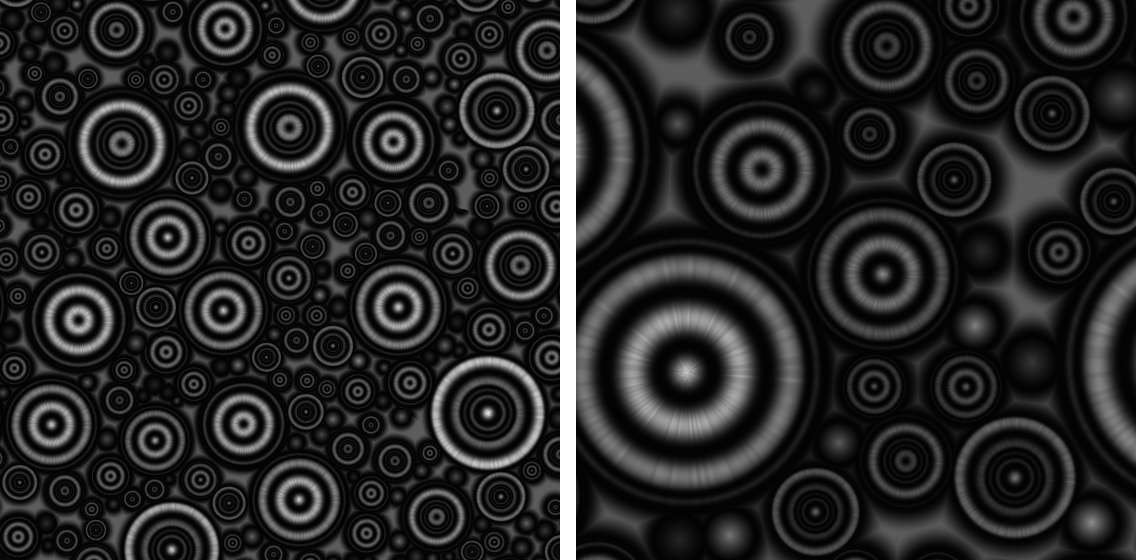
Left, the full canvas; right, a detail of the centre.
Give the GLSL for this pattern, as a Shadertoy shader.

```glsl
const int MAX_DISCS = 48;
const float TAU = 6.28319;
vec4 discs[MAX_DISCS]; // centre, radius and seed of the discs near this pixel
int discCount = 0;

vec3 hash3(vec2 cell) {
    vec3 q = fract((cell.xyx + 71.0) * vec3(0.1031, 0.1030, 0.0973));
    q += dot(q, q.yxz + 33.33);
    return fract((q.xxy + q.yzz) * q.zyx);
}

// Index of the disc with the closest rim, and the gap to it
int nearestDisc(vec2 p, int count, out float gap) {
    int best = 0;
    gap = 9.0;
    for (int i = 0; i < count; i++) {
        float d = distance(p, discs[i].xy) - discs[i].z;
        if (d < gap) { gap = d; best = i; }
    }
    return best;
}

// Keep only discs that can still affect this pixel
void cullDiscs(vec2 p, float reach) {
    int kept = 0;
    for (int i = 0; i < discCount; i++) {
        vec4 disc = discs[i];
        if (disc.z > 0.0 && distance(p, disc.xy) - disc.z < reach) discs[kept++] = disc;
    }
    discCount = kept;
}

// Shrink discs that touch, drop the weaker of two that collide
void resolveOverlaps(int first, float cap) {
    float trimmed[MAX_DISCS];
    for (int i = first; i < discCount; i++) {
        vec4 a = discs[i];
        float rankA = a.z + 0.25 * cap * a.w;
        float radius = a.z;
        for (int j = first; j < discCount; j++) {
            vec4 b = discs[j];
            float sum = a.z + b.z, d = distance(a.xy, b.xy);
            if (i == j || d >= sum) continue;
            if (d > 0.8 * sum) radius = min(radius, a.z * d / sum);
            else if (b.z + 0.25 * cap * b.w > rankA) radius = 0.0;
        }
        trimmed[i] = radius;
    }
    for (int i = first; i < discCount; i++) discs[i].z = trimmed[i];
}

// One jittered grid of discs, fitted into the gaps left by larger ones
void addLevel(vec2 p, float cells, float cap) {
    int first = discCount;
    vec2 home = floor(p * cells);
    for (int k = 0; k < 49; k++) {
        vec2 cell = home + vec2(k % 7 - 3, k / 7 - 3);
        vec3 h = hash3(cell + 13.0 * cells);
        vec2 centre = (cell + 0.1 + 0.8 * h.xy) / cells;
        if (distance(centre, p) > 3.6 * cap) continue;
        float size = cap * mix(0.6, 1.0, fract(h.z * 7.13));
        float gap = 9.0;
        if (first > 0) {
            int i = nearestDisc(centre, first, gap);
            if (gap < -0.8 * size) continue;
            vec2 away = normalize(centre - discs[i].xy + 1e-5);
            centre += away * clamp(size - gap, -0.5 * size, size);
            nearestDisc(centre, first, gap);
        }
        float radius = min(gap, size);
        if (radius > 0.35 * cap && discCount < MAX_DISCS)
            discs[discCount++] = vec4(centre, radius, h.z);
    }
    resolveOverlaps(first, cap);
    cullDiscs(p, 2.4 * cap);
}

// Concentric rings over x = 0..1, finest and dimmest at the pinch
float ringProfile(float x, float start, float pinch) {
    float phase = start + 2.6 * x + 1.7 * smoothstep(pinch - 0.18, pinch + 0.18, x);
    float ring = pow(0.5 + 0.5 * cos(TAU * phase), 1.4);
    float envelope = mix(0.14, 1.0, smoothstep(0.0, 0.35, abs(x - pinch)));
    return ring * envelope * (1.0 + 0.25 * exp(-8.0 * x));
}

// Fine radial brushing
float streaks(vec2 offset, float count) {
    float a = (atan(offset.y, offset.x) / TAU + 0.5) * count;
    float cell = floor(a);
    float n0 = hash3(vec2(cell, 0.0)).x, n1 = hash3(vec2(mod(cell + 1.0, count), 0.0)).x;
    return 0.9 + 0.2 * mix(n0, n1, smoothstep(0.0, 1.0, fract(a)));
}

float shadeDisc(vec2 offset, float radius, float seed) {
    float x = min(length(offset) / radius, 1.0);
    float rim = 1.0 - smoothstep(0.92, 1.0, x);
    if (radius < 0.018) // small discs are plain glows
        return mix(0.12, 0.55, seed * seed) * pow(1.0 - x, 1.3) * rim;
    float start = 0.5 * step(0.5, fract(seed * 5.0));
    float pinch = mix(0.98, 0.37, step(0.5, fract(seed * 11.0)));
    float brightness = 0.14 + 5.5 * radius;
    return brightness * ringProfile(x, start, pinch) * rim * streaks(offset, 160.0);
}

void mainImage(out vec4 fragColor, in vec2 fragCoord) {
    vec2 p = fragCoord / iResolution.y;
    addLevel(p, 6.0, 0.107);
    addLevel(p, 12.0, 0.048);
    addLevel(p, 24.0, 0.024);
    float gap;
    int i = nearestDisc(p, discCount, gap);
    float light = 0.35 * smoothstep(0.0, 0.016, gap);
    if (gap < 0.0) light = shadeDisc(p - discs[i].xy, discs[i].z, discs[i].w);
    fragColor = vec4(vec3(0.01 + light), 1.0);
}
```
